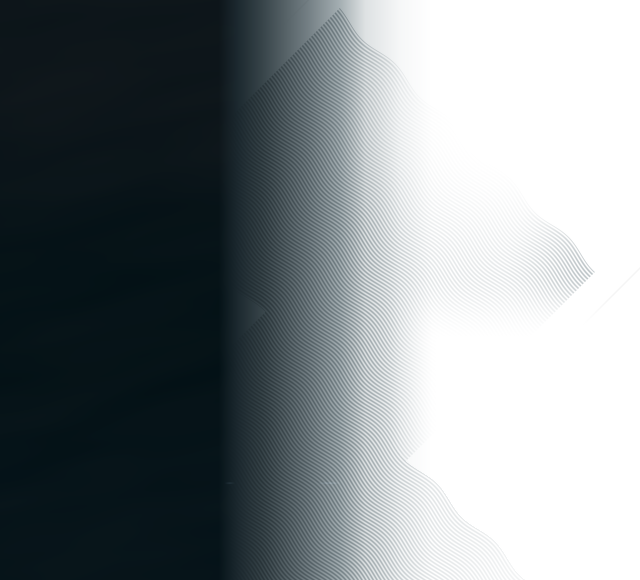
A Shadertoy shader for this background:

```glsl
const float LINE_SPACING = 0.0057;
const float WAVE_LENGTH = 0.1408;
const float WAVE_HEIGHT = 0.0055;
const float WAVE_START = 1.158;
const float LINE_STRENGTH = 0.68;
const float BAND_SPLIT = 0.645;       // across-line position between the two bands
const float BAND_TOP = 1.106;
const vec2 UPPER_SPAN = vec2(0.424, 1.057);
const float LOWER_START = 0.704;
const float STREAK_STRENGTH = 0.014;
const vec3 NIGHT_TOP = vec3(0.052, 0.084, 0.102);
const vec3 NIGHT_MIDDLE = vec3(0.020, 0.072, 0.090);
const vec3 NIGHT_BOTTOM = vec3(0.024, 0.077, 0.098);
const vec3 LINE_TINT = vec3(0.55, 0.60, 0.62);
const vec3 GLINT_COLOR = vec3(0.05, 0.06, 0.07);

// Colour and horizontal position of each ramp stop
const int STOP_COUNT = 7;
const vec4 RAMP[STOP_COUNT] = vec4[STOP_COUNT](
    vec4(0.110, 0.160, 0.185, 0.410),
    vec4(0.21, 0.26, 0.28, 0.450),
    vec4(0.45, 0.495, 0.515, 0.530),
    vec4(0.64, 0.68, 0.695, 0.585),
    vec4(0.87, 0.885, 0.89, 0.630),
    vec4(0.965, 0.97, 0.972, 0.690),
    vec4(1.0, 1.0, 1.0, 0.745));
const float RAMP_START = 0.377;

vec2 gradientAt(vec2 cell) {
    vec3 h = fract(cell.xyx * vec3(0.1031, 0.1030, 0.0973));
    h += dot(h, h.yzx + 33.33);
    float angle = 6.28318 * fract((h.x + h.y) * h.z);
    return vec2(cos(angle), sin(angle));
}

float gradientNoise(vec2 p) {
    vec2 i = floor(p), f = fract(p);
    vec2 u = f * f * f * (f * (f * 6.0 - 15.0) + 10.0);
    vec2 e = vec2(1.0, 0.0);
    float low = mix(dot(gradientAt(i), f), dot(gradientAt(i + e), f - e), u.x);
    float high = mix(dot(gradientAt(i + e.yx), f - e.yx), dot(gradientAt(i + 1.0), f - 1.0), u.x);
    return mix(low, high, u.y);
}

vec3 nightColor(vec2 p) {
    vec3 color = mix(NIGHT_BOTTOM, NIGHT_MIDDLE, smoothstep(0.1, 0.4, p.y));
    color = mix(color, NIGHT_TOP, smoothstep(0.5, 0.85, p.y));
    vec2 streak = vec2(p.x * 3.0, (p.y - 0.22 * p.x) * 13.0);
    float n = gradientNoise(streak) + 0.5 * gradientNoise(streak * 2.1 + 7.0);
    return color + STREAK_STRENGTH * n * vec3(1.0, 0.7, 0.6);
}

vec3 horizontalRamp(vec3 color, float x) {
    float previous = RAMP_START;
    for (int i = 0; i < STOP_COUNT; i++) {
        color = mix(color, RAMP[i].rgb, clamp((x - previous) / (RAMP[i].w - previous), 0.0, 1.0));
        previous = RAMP[i].w;
    }
    return color;
}

float softStep(float edge, float value, float width) {
    return smoothstep(edge - width, edge + width, value);
}

// Coverage of the two offset bands; q = (along, across)
float bandMask(vec2 q, float pixel) {
    float above = softStep(BAND_SPLIT, q.y, pixel);
    float upper = above * (1.0 - softStep(BAND_TOP, q.y, pixel))
        * softStep(UPPER_SPAN.x, q.x, pixel) * (1.0 - softStep(UPPER_SPAN.y, q.x, pixel));
    float lower = (1.0 - above) * softStep(LOWER_START, q.x, pixel);
    return upper + lower;
}

// Fade of the lines toward the dark side and the white glows
float lineFade(vec2 p, float across) {
    float fade = mix(1.0, 0.36, smoothstep(0.60, 0.76, p.x));
    fade *= smoothstep(0.385, 0.47, p.x);
    fade *= smoothstep(0.06, 0.32, length((p - vec2(0.87, 0.80)) * vec2(0.9, 1.0)));
    float notch = smoothstep(0.66, 0.76, p.x) * (1.0 - smoothstep(0.41, 0.53, p.y));
    fade *= 1.0 - notch * step(BAND_SPLIT, across);
    fade *= 1.0 - 0.5 * smoothstep(0.72, 0.90, p.x) * (1.0 - smoothstep(0.0, 0.2, p.y));
    float corner = 1.0 - smoothstep(0.0, 0.16, length(p - vec2(1.02, 0.535)));
    return fade + 0.5 * corner * smoothstep(0.43, 0.53, p.y);
}

float glint(vec2 p, vec2 center, float halfLength, float pixel) {
    vec2 d = abs(p - center);
    return (1.0 - smoothstep(0.0, halfLength, d.x)) * (1.0 - smoothstep(0.0, 0.001 + pixel, d.y));
}

void mainImage(out vec4 fragColor, in vec2 fragCoord) {
    float pixel = 1.0 / iResolution.y;
    vec2 p = fragCoord * pixel;
    vec3 color = horizontalRamp(nightColor(p), p.x);

    // Diagonal frame bent by a wave
    float along = (p.x + 1.0 - p.y) * 0.70711;
    float across = (p.x + p.y) * 0.70711;
    float bent = across + WAVE_HEIGHT * sin(6.28318 * (along - WAVE_START) / WAVE_LENGTH);

    // Fine lines, averaged when too small to resolve
    float contrast = 1.0 - smoothstep(0.4, 1.0, pixel / LINE_SPACING);
    float line = 0.5 + 0.5 * contrast * cos(6.28318 * (bent - BAND_TOP) / LINE_SPACING);
    float ink = line * bandMask(vec2(along, bent), 0.7 * pixel) * lineFade(p, bent);
    color *= mix(vec3(1.0), LINE_TINT, LINE_STRENGTH * ink);

    // Faint diagonal hairlines and small glints
    float hairline = min(abs(along - 0.376), abs(along - 1.107));
    color *= 1.0 - 0.04 * (1.0 - smoothstep(0.0, 1.5 * pixel, hairline)) * smoothstep(1.01, 1.10, across);
    float sparkle = glint(p, vec2(0.396, 0.167), 0.010, pixel) + glint(p, vec2(0.568, 0.167), 0.025, pixel);
    color += GLINT_COLOR * sparkle;

    fragColor = vec4(clamp(color, 0.0, 1.0), 1.0);
}
```
